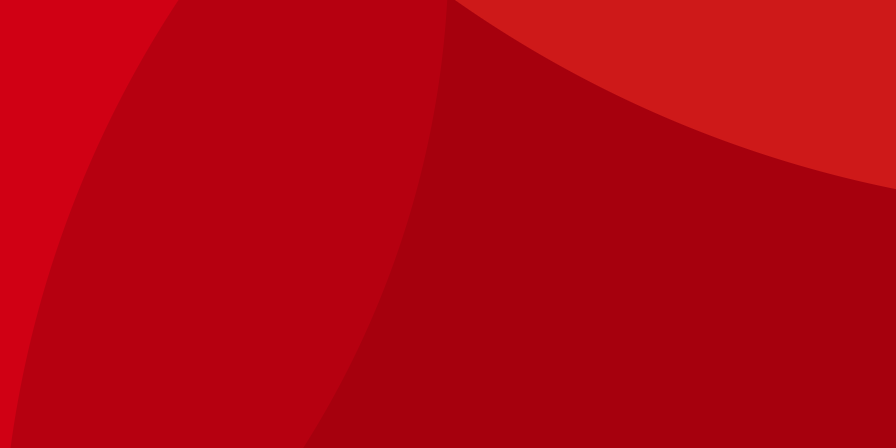
Reproduce this background procedurally as a WebGL 1 fragment shader.

```glsl
precision highp float;

uniform vec2 u_resolution;

// Colours
const vec3 DARK_RED = vec3(0.650, 0.000, 0.050);
const vec3 BAND_RED = vec3(0.714, 0.000, 0.063);
const vec3 BRIGHT_RED = vec3(0.816, 0.000, 0.078);
const vec3 WARM_RED = vec3(0.808, 0.098, 0.098);

// Large discs, in units of canvas height: centre x, centre y, radius
const vec3 BAND_DISC = vec3(-1.0815, 1.117, 2.083);
const vec3 LEFT_DISC = vec3(2.398, -0.320, 2.396);
const vec3 CORNER_DISC = vec3(2.512, 3.131, 2.604);

// Antialiased coverage: 1 inside the disc, 0 outside
float discMask(vec2 point, vec3 disc) {
    float signedDistance = length(point - disc.xy) - disc.z;
    return clamp(0.5 - signedDistance * u_resolution.y, 0.0, 1.0);
}

void main() {
    vec2 point = gl_FragCoord.xy / u_resolution.y;
    // Keep the composition spanning a two-to-one canvas
    point.x *= 2.0 * u_resolution.y / u_resolution.x;

    // Curved band over the dark base
    vec3 color = mix(DARK_RED, BAND_RED, discMask(point, BAND_DISC));

    // Bright sliver outside the left arc, inside the band
    float sliver = (1.0 - discMask(point, LEFT_DISC)) * discMask(point, BAND_DISC);
    color = mix(color, BRIGHT_RED, sliver);

    // Warm disc in the upper right corner
    color = mix(color, WARM_RED, discMask(point, CORNER_DISC));

    gl_FragColor = vec4(color, 1.0);
}
```
